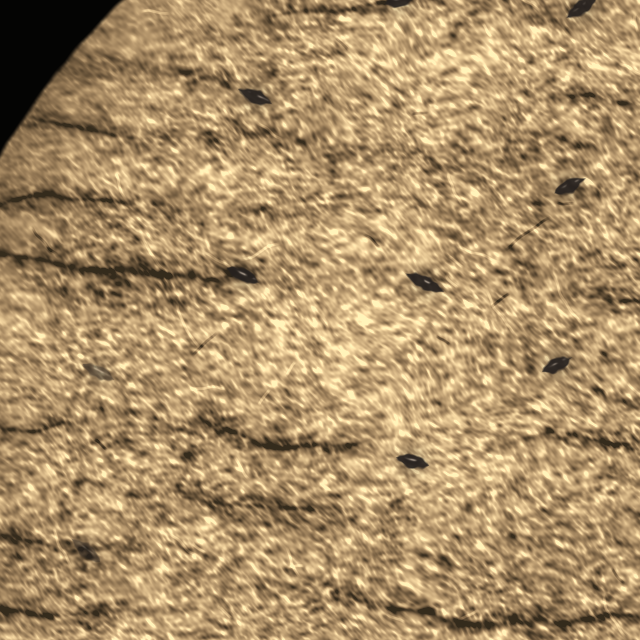
This texture is drawn by a Shadertoy shader. Its source:

```glsl
// Rough tan fibrous sheet with wrinkles, loose hairs and dark seeds, cut by a black rim.
// Stretched gradient noise makes the slanted grain; loops scatter creases, hairs and seeds
// into one tone value, which a bowed colour ramp turns into browns.

const vec3 RAMP_DARK = vec3(0.40, 0.32, 0.22);
const vec3 RAMP_SPAN = vec3(0.55, 0.51, 0.40);
const vec3 RAMP_BOW = vec3(0.08, 0.0, -0.03);
const vec3 RIM_BLACK = vec3(0.015, 0.014, 0.01);
const vec3 SEED_DARK = vec3(0.15, 0.13, 0.12);
const vec3 SEED_SHINE = vec3(0.62, 0.57, 0.52);
const float BASE_TONE = 0.59;
const float GRAIN_ANGLE = -0.60;
const vec2 GRAIN_FREQ = vec2(44.0, 98.0);
const vec2 DISC_CENTER = vec2(0.926, 0.223);
const float DISC_RADIUS = 1.07;
const float CREASE_SPACING = 0.095;
const int CREASES = 12;
const int HAIRS = 44;
const int SEEDS = 10;

vec2 hash2(vec2 p) {
    vec3 q = fract(p.xyx * vec3(0.1031, 0.1030, 0.0973));
    q += dot(q, q.yzx + 33.33);
    return fract((q.xx + q.yz) * q.zy);
}

vec2 turn(vec2 p, float angle) {
    float c = cos(angle), s = sin(angle);
    return vec2(c * p.x + s * p.y, c * p.y - s * p.x);
}

float corner(vec2 cell, vec2 offset) {
    return dot(hash2(cell) * 2.0 - 1.0, offset);
}

// Gradient noise, centred on zero
float noise(vec2 p) {
    vec2 i = floor(p), f = p - i;
    vec2 u = f * f * f * (f * (f * 6.0 - 15.0) + 10.0);
    vec2 e = vec2(1.0, 0.0);
    float low = mix(corner(i, f), corner(i + e, f - e), u.x);
    float high = mix(corner(i + e.yx, f - e.yx), corner(i + 1.0, f - 1.0), u.x);
    return 1.5 * mix(low, high, u.y);
}

// Short slanted flecks at several scales and headings
float grain(vec2 p) {
    p += 0.012 * vec2(noise(p * 7.0 + 3.0), noise(p * 7.0 + 40.0));
    float coarse = noise(turn(p, GRAIN_ANGLE + 0.25) * GRAIN_FREQ * 0.42 + 11.0);
    float slant = noise(turn(p, GRAIN_ANGLE) * GRAIN_FREQ + 23.0);
    float flat_ = noise(turn(p, GRAIN_ANGLE + 0.65) * GRAIN_FREQ + 57.0);
    float fine = noise(turn(p, GRAIN_ANGLE - 0.25) * GRAIN_FREQ * 1.9 + 71.0);
    float glint = max(slant + 0.6 * fine - 0.22, 0.0);
    return 0.46 * coarse + 0.48 * slant + 0.45 * flat_ + 0.40 * fine + 0.5 * glint;
}

// Broken, nearly level folds: a soft shadow around a thin dark line
float creases(vec2 p) {
    float shade = 0.0;
    float fuzz = 0.016 * noise(p * vec2(12.0, 26.0)) + 0.004 * noise(p * vec2(40.0, 80.0));
    for (int i = 0; i < CREASES; i++) {
        float row = float(i);
        vec2 rnd = hash2(vec2(row, 91.0));
        float level = (row + 0.2 + 0.6 * rnd.x) * CREASE_SPACING - 0.03 * p.x;
        level += 0.045 * noise(vec2(p.x * 3.0, row * 7.0 + 0.4));
        level += 0.014 * noise(vec2(p.x * 11.0, row * 3.0 + 0.6));
        float d = p.y - level;
        float presence = noise(vec2(p.x * 3.2 + 9.0 * rnd.y, row * 5.0 + 0.5));
        float soft = (d + fuzz) / mix(0.013, 0.024, rnd.y);
        float thin = (d + 0.15 * fuzz) / (0.0025 + 0.004 * max(presence, 0.0));
        shade += 0.40 * smoothstep(-0.4, 0.3, presence) * exp(-soft * soft);
        shade += 0.42 * smoothstep(0.05, 0.32, presence) * exp(-thin * thin);
    }
    return shade;
}

// Thin bent fibres, mostly pale, some dark
float hairs(vec2 p, float px) {
    float tone = 0.0;
    for (int i = 0; i < HAIRS; i++) {
        float id = float(i);
        vec2 place = hash2(vec2(id, 17.0)), form = hash2(vec2(id, 43.0));
        float angle = GRAIN_ANGLE + 1.3 * (form.x - 0.5) + (i % 6 == 0 ? 1.1 : 0.0);
        vec2 q = turn(p - place, angle);
        float halfLength = mix(0.014, 0.048, form.y * form.y);
        float bend = q.y + (form.x - 0.5) * 9.0 * q.x * q.x + 0.004 * noise(vec2(q.x * 40.0, id));
        float body = 1.0 - smoothstep(0.0008, 0.0018 + px, abs(bend));
        body *= 1.0 - smoothstep(0.6, 1.0, abs(q.x) / halfLength);
        tone += body * (i % 4 == 0 ? -0.42 : 0.36);
    }
    return tone;
}

// Spindle seeds with a narrow highlight; some are half buried
vec3 addSeeds(vec3 color, vec2 p, float px) {
    for (int i = 0; i < SEEDS; i++) {
        float id = float(i);
        vec2 rnd = hash2(vec2(id, 29.0));
        vec2 place = fract(vec2(0.7549, 0.5698) * id + vec2(0.87, 0.43));
        vec2 q = turn(p - place, mix(-0.75, 0.65, rnd.x));
        float along = q.x / mix(0.022, 0.031, rnd.y);
        float width = 0.0095 * (1.0 - along * along) + 0.003 * noise(p * 90.0);
        float d = abs(q.y) - width;
        float buried = i % 4 == 3 ? 0.5 : 0.93;
        float body = (1.0 - smoothstep(-0.0015, 0.0015 + px, d)) * step(abs(along), 1.15);
        float shine = exp(-pow((q.y - 0.0025) / 0.0017, 2.0)) * smoothstep(0.8, 0.2, abs(along - 0.15));
        shine *= smoothstep(-0.25, 0.4, noise(p * 70.0 + id));
        color *= 1.0 - 0.3 * buried * exp(-dot(q, q) / 0.0005);
        color = mix(color, mix(SEED_DARK, SEED_SHINE, shine), body * buried);
    }
    return color;
}

void mainImage(out vec4 fragColor, in vec2 fragCoord) {
    vec2 p = fragCoord / iResolution.y;
    float px = 1.0 / iResolution.y;
    float inside = DISC_RADIUS - length(p - DISC_CENTER) + 0.003 * noise(p * 25.0);

    // Sheet tone: grain softens and darkens toward the rim
    float tone = BASE_TONE + grain(p) * mix(0.45, 1.0, smoothstep(0.0, 0.25, inside));
    tone += 0.28 * noise(p * vec2(2.6, 5.0) + 5.0) - creases(p) + hairs(p, px);
    tone -= 0.20 * smoothstep(0.12, 0.0, inside) + 0.10 * smoothstep(0.35, 0.0, p.x);
    tone = clamp(tone, -0.3, 1.25);

    vec3 color = RAMP_DARK + tone * RAMP_SPAN + tone * (1.0 - tone) * RAMP_BOW;
    color = addSeeds(color, p, px);
    color = mix(RIM_BLACK, color, smoothstep(-0.003, 0.005 + px, inside));
    fragColor = vec4(clamp(color, 0.0, 1.0), 1.0);
}
```
